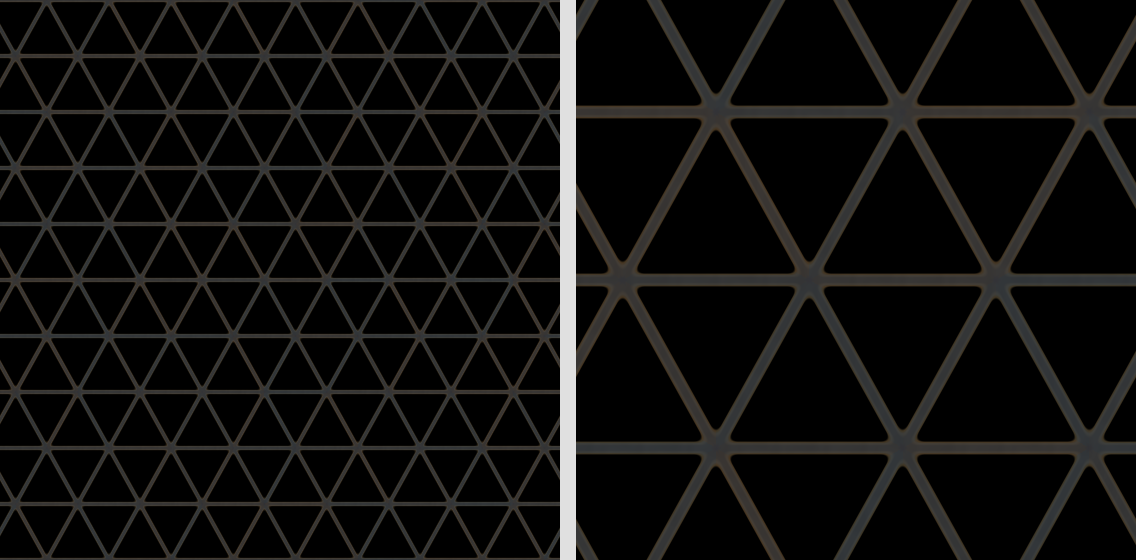
Left, the full canvas; right, a detail of the centre.
Write a WebGL 1 fragment shader that draws this pattern.

```glsl
precision highp float;

// Triangular lattice of thin grey struts on black, with rounded junctions.
// Skewed lattice coordinates give the distances to a triangle's three sides;
// a smooth minimum joins them, and depth into the strut picks the colour.

uniform vec2 u_resolution;

const float COLUMNS = 9.0;        // triangles across
const float ROWS = 10.0;          // rows of triangles, even so that it tiles
const float PHASE = 0.75;         // offset of the bottom nodes, in columns
const float HALF_WIDTH = 0.0038;  // half the strut thickness
const float FILLET = 0.006;       // reach of the rounding at the nodes
const float TINT_AMOUNT = 0.07;   // colour shift from strut to strut
const float GRAIN_AMOUNT = 0.025; // faint mottling along the struts

const vec3 CORE = vec3(0.21, 0.21, 0.21);
const vec3 SHOULDER = vec3(0.25, 0.24, 0.22);
const vec3 RIM = vec3(0.26, 0.21, 0.135);
const vec3 NODE = vec3(0.198, 0.198, 0.212);
const vec3 WARM_SHIFT = vec3(1.0, -0.1, -1.0);

const float TAU = 6.2831853;

float hash(vec2 p) {
  return fract(sin(dot(p, vec2(12.99, 78.23))) * 4375.85);
}

float smoothMin(float a, float b, float k) {
  float h = max(k - abs(a - b), 0.0) / k;
  return min(a, b) - 0.25 * k * h * h;
}

// Layered sines with whole frequencies, so the mottling wraps.
float grain(vec2 uv) {
  float a = sin(TAU * (37.0 * uv.x + 23.0 * uv.y));
  float b = sin(TAU * (61.0 * uv.x - 47.0 * uv.y) + 2.0 * a);
  return 0.5 * (a + b);
}

// Whole-number identity of a strut, taken from its wrapped midpoint.
vec2 strutId(vec2 cell, vec3 sides, float upper) {
  vec2 middle = vec2(0.5);
  if (sides.x < min(sides.y, sides.z)) middle.x = upper;
  else if (sides.y < sides.z) middle.y = upper;
  vec2 p = cell + middle;
  vec2 id = vec2(4.0 * (p.x + 0.5 * p.y + PHASE), 2.0 * p.y);
  return floor(mod(id + 0.5, vec2(4.0 * COLUMNS, 2.0 * ROWS)));
}

void main() {
  vec2 uv = gl_FragCoord.xy / u_resolution;
  float pixel = 1.0 / min(u_resolution.x, u_resolution.y);

  // Skewed cell, split along its diagonal into two triangles.
  float row = uv.y * ROWS;
  vec2 lattice = vec2(uv.x * COLUMNS - 0.5 * row - PHASE, row);
  vec2 cell = floor(lattice);
  vec2 f = lattice - cell;
  float upper = step(1.0, f.x + f.y);
  vec2 bary = mix(f, 1.0 - f, upper);

  // Distances to the three sides, in canvas units.
  float slant = length(vec2(COLUMNS, 0.5 * ROWS));
  vec3 sides = vec3(bary, 1.0 - bary.x - bary.y) / vec3(slant, ROWS, slant);
  float nearest = smoothMin(smoothMin(sides.x, sides.y, FILLET), sides.z, FILLET);
  float depth = HALF_WIDTH - nearest;

  // Brown rim, pale shoulder, neutral core and cooler nodes.
  vec3 color = mix(RIM, SHOULDER, smoothstep(0.0002, 0.0013, depth));
  color = mix(color, CORE, smoothstep(0.0012, 0.0026, depth));
  float node = smoothstep(HALF_WIDTH, HALF_WIDTH + 0.2 * FILLET, depth);
  color = mix(color, NODE, node);

  // Slight warm or cool tint per strut, fading out at the nodes.
  float tint = 2.0 * hash(strutId(cell, sides, upper)) - 1.0;
  color *= 1.0 + WARM_SHIFT * tint * TINT_AMOUNT * (1.0 - node);
  color *= 1.0 + GRAIN_AMOUNT * grain(uv);

  float coverage = smoothstep(-0.75 * pixel, 0.75 * pixel, depth);
  gl_FragColor = vec4(color * coverage, 1.0);
}
```
